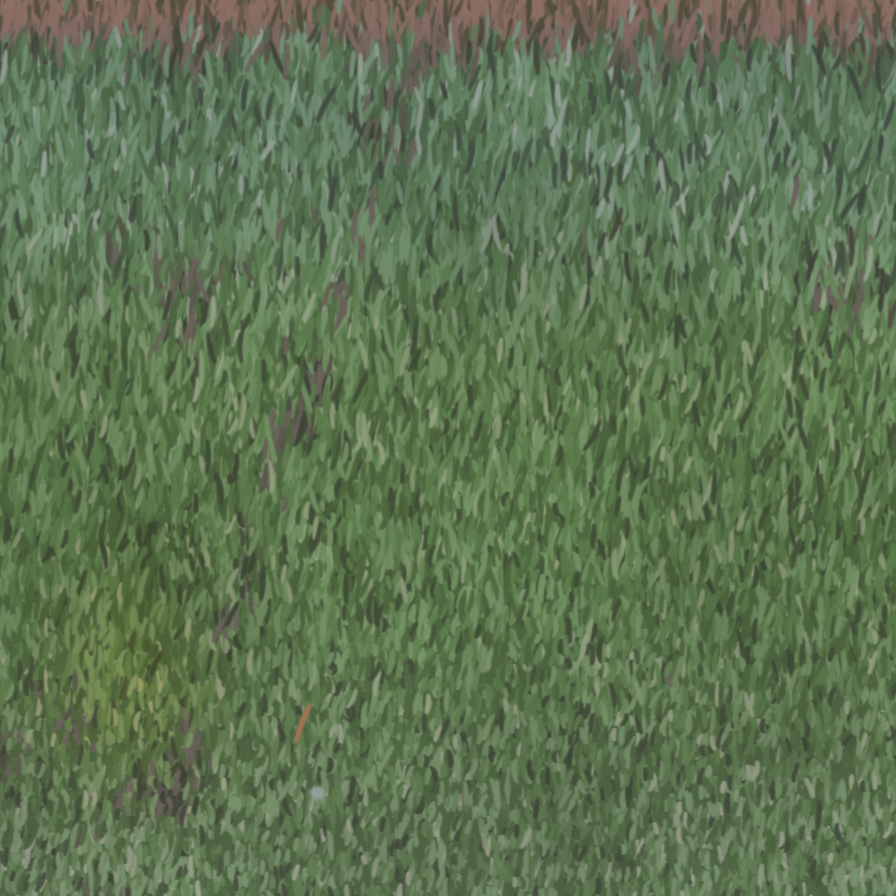
This texture is drawn by a Shadertoy shader. Its source:

```glsl
// Rough lawn of short soft blades with a worn earth trail and a bare strip on top.
#define DEEP vec3(0.25, 0.29, 0.22)
#define DARK vec3(0.30, 0.39, 0.25)
#define MID vec3(0.36, 0.475, 0.305)
#define LIGHT vec3(0.445, 0.55, 0.40)
#define PALE vec3(0.57, 0.61, 0.51)
#define SOIL vec3(0.47, 0.41, 0.39)
#define LAYERS 12
#define CELL vec2(0.020, 0.032)
#define BLADE_LENGTH 0.023
#define BLADE_WIDTH 0.0031
#define SOFTNESS 0.0021
#define LEAN 0.55

vec4 hash4(vec2 cell, float seed) {
    vec4 h = fract(vec4(cell.xyx, seed) * vec4(0.1031, 0.1030, 0.0973, 0.1099));
    h += dot(h, h.wzxy + 33.33);
    return fract((h.xxyz + h.yzzw) * h.zywx);
}

// Layered, warped sines, about -1 to 1
float waves(vec2 p) {
    float sum = 0.0, amp = 0.5;
    for (int i = 0; i < 4; i++) {
        p += 0.6 * sin(p.yx * 1.3 + float(i) * 2.1);
        sum += amp * sin(p.x) * sin(p.y + 1.7);
        p = mat2(1.5, 1.1, -1.1, 1.5) * p;
        amp *= 0.65;
    }
    return sum;
}

float spot(vec2 p, vec2 center, vec2 radius) {
    vec2 q = (p - center) / radius;
    return exp(-dot(q, q));
}

// Chance of bare earth in place of grass
float bareness(vec2 p) {
    float rough = waves(p * 24.0);
    float strip = smoothstep(0.91, 0.99, p.y + 0.035 * rough);
    float offset = (p.x - 0.14 - 0.35 * p.y + 0.012 * sin(p.y * 31.0)) / 0.022;
    float trail = exp(-offset * offset) * smoothstep(-0.25, 0.5, rough);
    float worn = spot(p, vec2(0.08, 0.13), vec2(0.10, 0.07))
               + spot(p, vec2(0.25, 0.70), vec2(0.10, 0.06))
               + spot(p, vec2(0.95, 0.70), vec2(0.08, 0.05))
               + spot(p, vec2(0.68, 0.76), vec2(0.02, 0.04));
    return clamp(strip + 0.75 * trail + worn * smoothstep(-0.1, 0.7, rough), 0.0, 0.95);
}

vec3 grassColor(float tone) {
    vec3 c = mix(DEEP, DARK, smoothstep(0.05, 0.15, tone));
    c = mix(c, MID, smoothstep(0.30, 0.42, tone));
    c = mix(c, LIGHT, smoothstep(0.58, 0.72, tone));
    return mix(c, PALE, smoothstep(0.91, 0.97, tone));
}

vec3 earthColor(float tone, float height) {
    vec3 c = mix(DEEP * vec3(1.08, 0.98, 1.05), SOIL, smoothstep(0.1, 0.6, tone));
    float sunlit = smoothstep(0.92, 0.99, height);
    return c * mix(vec3(0.88, 0.92, 0.90), vec3(1.17, 1.05, 1.02), sunlit);
}

// Broad colour drift: cool above, warm in the middle, greyer below
vec3 drift(vec2 p) {
    vec3 tint = mix(vec3(1.04, 1.0, 1.06), vec3(0.98, 1.0, 0.94), smoothstep(0.0, 0.4, p.y));
    tint = mix(tint, vec3(1.0, 1.01, 1.14), smoothstep(0.55, 0.85, p.y));
    tint *= mix(vec3(1.0), vec3(1.06, 1.0, 0.82), spot(p, vec2(0.14, 0.24), vec2(0.09, 0.12)));
    return tint * (1.0 + 0.09 * waves(p * 9.0 + 3.0));
}

// Coverage of a curved, tapered blade around its own center
float blade(vec2 q, float angle, float halfLength, float bend) {
    float c = cos(angle), s = sin(angle);
    q = vec2(c * q.x - s * q.y, s * q.x + c * q.y);
    float t = q.y / halfLength;
    float d = abs(q.x - bend * t * t) - BLADE_WIDTH * (1.0 - 0.6 * t * t);
    return smoothstep(SOFTNESS, -SOFTNESS, d) * smoothstep(1.0, 0.7, abs(t));
}

void mainImage(out vec4 fragColor, in vec2 fragCoord) {
    vec2 p = fragCoord / iResolution.xy;
    vec3 color = mix(DARK, earthColor(0.5, p.y), bareness(p));
    float growth = mix(0.55, 1.0, smoothstep(0.0, 0.75, p.y));

    // Blades, painted from back to front
    for (int layer = 0; layer < LAYERS; layer++) {
        float seed = float(layer) + 1.0;
        vec2 shift = CELL * vec2(0.37, 0.61) * seed;
        vec2 home = floor((p + shift) / CELL);
        for (int k = 0; k < 9; k++) {
            vec2 cell = home + vec2(k % 3, k / 3) - 1.0;
            vec4 r = hash4(cell + 7.0, seed * 17.3);
            vec4 look = hash4(cell + 91.0, seed * 29.7);
            vec2 center = (cell + r.xy) * CELL - shift;
            float angle = LEAN * (r.z + look.x - 0.85);
            float size = BLADE_LENGTH * growth * mix(0.5, 1.2, r.w);
            float cover = blade(p - center, angle, size, 0.007 * (look.y - 0.5));
            if (cover > 0.002) {
                vec3 ink = grassColor(look.z) * drift(center);
                if (look.w < bareness(center)) ink = earthColor(look.z, center.y);
                color = mix(color, ink, cover * 0.92);
            }
        }
    }

    // One dry leaf and one pale fleck
    float leaf = blade(p - vec2(0.337, 0.193), 0.35, 0.028, 0.002);
    color = mix(color, vec3(0.63, 0.45, 0.32), leaf);
    float fleck = smoothstep(0.011, 0.004, length(p - vec2(0.354, 0.115)));
    color = mix(color, vec3(0.62, 0.66, 0.67), fleck * 0.8);
    fragColor = vec4(color, 1.0);
}
```
